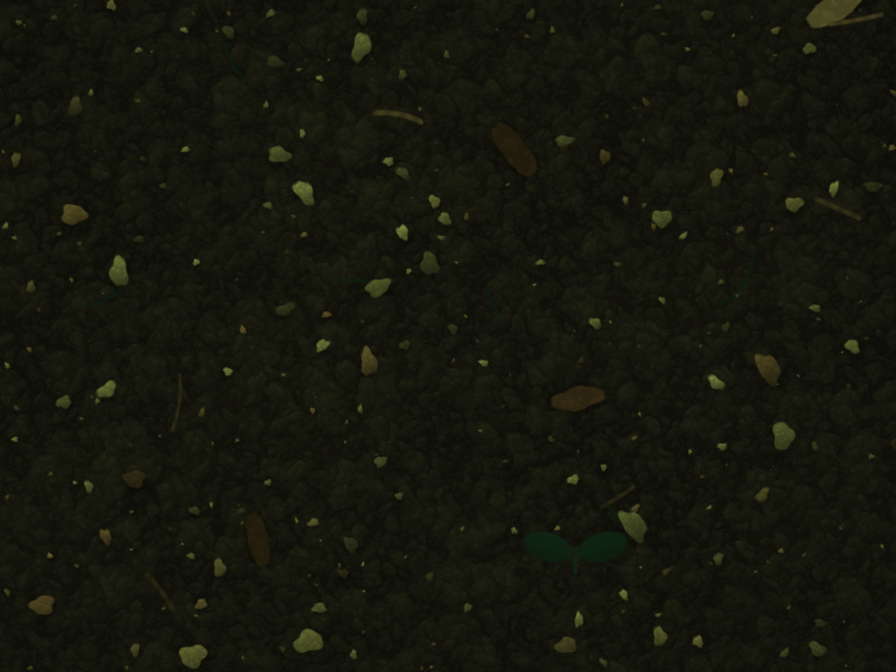
Reproduce this texture procedurally as a Shadertoy shader.

```glsl
// Dark garden soil strewn with pale pebbles, dead plant scraps and a seedling.
// Crumbs are domes of cellular noise at three scales; pebbles sit on jittered
// grids; straw, flakes and grass blades are distance shapes placed in loops.

const vec3 CREVICE    = vec3(0.061, 0.061, 0.037);
const vec3 CRUMB_LIT  = vec3(0.134, 0.140, 0.074);
const vec3 STONE_PALE = vec3(0.37, 0.41, 0.19);
const vec3 STONE_TAN  = vec3(0.34, 0.30, 0.14);
const vec3 STRAW      = vec3(0.25, 0.23, 0.11);
const vec3 FLAKE_DARK = vec3(0.16, 0.13, 0.06);
const vec3 FLAKE_PALE = vec3(0.32, 0.31, 0.15);
const vec3 GREEN      = vec3(0.055, 0.125, 0.062);
const vec2 LIGHT      = vec2(-0.35, 0.94);
const float SOFT      = 0.0024;
const float TAU       = 6.2832;

vec4 hash4(vec2 p) {
    vec4 q = fract(p.xyxy * vec4(0.1031, 0.1030, 0.0973, 0.1099));
    q += dot(q, q.wzxy + 33.33);
    return fract((q.xxyz + q.yzzw) * q.zywx);
}

vec2 turn(vec2 p, float a) {
    float c = cos(a), s = sin(a);
    return vec2(c * p.x + s * p.y, c * p.y - s * p.x);
}

float cover(float d) { return smoothstep(SOFT, -SOFT, d); }

// Tone of the tallest round crumb at p; zero in the gaps
float crumbs(vec2 p, float density) {
    vec2 q = p * density, cell = floor(q);
    float tallest = 0.0, tone = 0.0;
    for (int y = -1; y <= 1; y++)
    for (int x = -1; x <= 1; x++) {
        vec2 c = cell + vec2(x, y);
        vec4 r = hash4(c + density);
        float radius = mix(0.25, 0.78, r.z * r.z);
        vec2 d = (q - c - r.xy) / radius;
        float dome = 1.0 - dot(d, d);
        float height = sqrt(max(dome, 0.0)) * radius;
        if (height > tallest) {
            tallest = height;
            tone = smoothstep(0.0, 0.45, dome)
                 * (0.52 + 0.35 * dot(d, LIGHT) + 0.35 * (r.w - 0.5));
        }
    }
    return tone;
}

// Scatter lumpy pebbles, each with a shadow, over the ground
vec3 pebbles(vec3 ground, vec2 p, float density, float chance, vec2 sizes) {
    vec2 cell = floor(p * density);
    for (int y = -1; y <= 1; y++)
    for (int x = -1; x <= 1; x++) {
        vec2 c = cell + vec2(x, y);
        vec4 r = hash4(c + 7.0 * density), look = hash4(c + 91.0 + density);
        if (r.w > chance) continue;
        vec2 d = p - (c + 0.1 + 0.8 * r.xy) / density;
        float radius = mix(sizes.x, sizes.y, r.z * r.z);
        vec2 q = turn(d, TAU * look.x) * vec2(mix(0.65, 1.0, look.y), 1.2);
        float a = atan(q.y, q.x);
        float lump = 1.0 + 0.13 * sin(3.0 * a + TAU * look.z) + 0.07 * sin(5.0 * a);
        float shade = smoothstep(1.8, 0.7, length(d + LIGHT * radius * 0.4) / radius);
        vec3 stone = mix(STONE_PALE, STONE_TAN, smoothstep(0.45, 0.9, look.z));
        stone *= mix(0.45, 1.1, look.w) * (0.92 + 0.22 * dot(d, LIGHT) / radius);
        stone *= 0.9 + 0.2 * crumbs(p, 120.0);
        ground *= 1.0 - 0.22 * shade;
        ground = mix(ground, stone, cover(length(q) - radius * lump));
    }
    return ground;
}

// Distance to a bent strand lying along x
float strand(vec2 q, float halfLength, float width, float bend) {
    q.y += bend * q.x * q.x;
    q.x -= clamp(q.x, -halfLength, halfLength);
    return length(q) - width;
}

// Distance to a skewed, torn flake
float flake(vec2 q, vec2 size) {
    q.x += 0.3 * q.y + 0.004 * sin(q.y * 90.0);
    q.y += 0.25 * q.x + 0.003 * sin(q.x * 130.0);
    vec2 d = abs(q) - size;
    return max(max(d.x, d.y), (d.x + d.y + 0.35 * size.y) * 0.7);
}

vec3 litter(vec3 col, vec2 p, vec2 canvas) {
    for (int i = 0; i < 6; i++) {
        float n = float(i);
        vec4 r = hash4(vec2(n, 41.0)), s = hash4(vec2(n, 67.0));
        vec2 spot = fract(n * vec2(0.755, 0.570) + vec2(0.18, 0.12)) * canvas;
        vec2 q = turn(p - spot, TAU * r.x);
        float straw = strand(q, mix(0.022, 0.055, r.y), mix(0.002, 0.004, r.z), 8.0 * (r.w - 0.5));
        col = mix(col, STRAW * mix(0.6, 1.1, s.x) * (0.9 + 0.1 * sin(q.x * 300.0)), cover(straw));

        q = turn(p - fract(spot.yx + vec2(0.43, 0.31)) * canvas, TAU * s.y);
        float blade = strand(q, mix(0.015, 0.045, s.z), 0.0025, 14.0 * (s.w - 0.5));
        col = mix(col, GREEN * 0.9, 0.75 * cover(blade));

        if (i > 3) continue;
        q = turn(p - fract(n * vec2(0.357, 0.21) + vec2(0.574, 0.777)) * canvas, 0.1 + 1.3 * n);
        float scrap = flake(q, mix(vec2(0.014, 0.024), vec2(0.024, 0.044), r.zw));
        vec3 tint = i == 1 ? FLAKE_PALE : FLAKE_DARK * mix(0.85, 1.25, s.x);
        col *= 1.0 - 0.2 * smoothstep(0.012, 0.0, scrap);
        col = mix(col, tint * (0.9 + 0.2 * crumbs(p, 70.0)), cover(scrap));
    }
    return col;
}

// Two mirrored seed leaves on a short stem
vec3 seedling(vec3 col, vec2 q) {
    float stem = strand(turn(q + vec2(0.0, 0.012), 1.5), 0.018, 0.003, 4.0);
    q.x = abs(q.x);
    vec2 leaf = turn(q - vec2(0.041, 0.008), 0.3);
    float blade = (length(leaf / vec2(0.037, 0.021)) - 1.0) * 0.021;
    float vein = smoothstep(0.003, 0.0, abs(leaf.y));
    col = mix(col, GREEN * 1.1, cover(stem));
    return mix(col, GREEN * (1.0 + 6.0 * leaf.y + 0.12 * vein), cover(blade));
}

void mainImage(out vec4 fragColor, in vec2 fragCoord) {
    vec2 p = fragCoord / iResolution.y;
    vec2 canvas = vec2(iResolution.x / iResolution.y, 1.0);

    // Soil: warped crumbs plus broad damp patches
    vec2 w = p + 0.004 * sin(p.yx * 95.0 + 2.0 * sin(p * 41.0));
    float patches = sin(p.x * 7.0 + 2.0 * sin(p.y * 5.0)) * sin(p.y * 8.0 + p.x * 3.0);
    float tone = 0.36 * crumbs(w, 21.0) + 0.42 * crumbs(w, 47.0) + 0.34 * crumbs(w, 105.0);
    vec3 col = mix(CREVICE, CRUMB_LIT, tone + 0.05 * patches);

    // Stones from specks to pebbles, then plant matter
    col = pebbles(col, p, 30.0, 0.13, vec2(0.0016, 0.0035));
    col = pebbles(col, p, 16.0, 0.34, vec2(0.0040, 0.0090));
    col = litter(col, p, canvas);
    col = pebbles(col, p, 8.0, 0.40, vec2(0.0090, 0.0200));
    col = seedling(col, p - vec2(0.856, 0.178));

    // Slight falloff towards the corners
    vec2 edge = p / canvas - 0.5;
    fragColor = vec4(col * (1.04 - 0.22 * dot(edge, edge)), 1.0);
}
```
